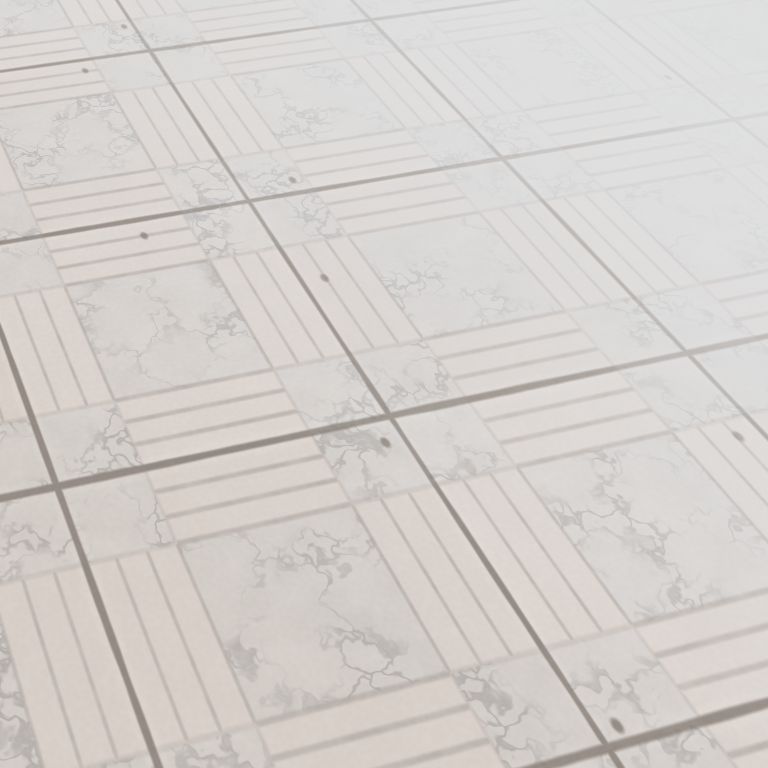
Write a Shadertoy shader that draws this texture.

```glsl
// Pale ceramic floor seen at an angle: square tiles with marbled centres and
// corners, three-bar strips along each side, and worn grout. A projective map
// gives tile coordinates; cellular noise veins the marble; glare fades the far end.

vec2 hash2(vec2 p) {
    vec3 h = fract(vec3(p.xyx) * vec3(0.1031, 0.1030, 0.0973));
    h += dot(h, h.yzx + 33.33);
    return fract((h.xx + h.yz) * h.zy);
}

// Distances to the nearest and second nearest cell points
vec2 cellular(vec2 p) {
    vec2 cell = floor(p), f = fract(p), nearest = vec2(8.0);
    for (int j = -1; j <= 1; j++)
    for (int i = -1; i <= 1; i++) {
        vec2 o = vec2(i, j);
        float d = length(o + hash2(cell + o) - f);
        nearest = d < nearest.x ? vec2(d, nearest.x) : vec2(nearest.x, min(nearest.y, d));
    }
    return nearest;
}

// Layered sines, roughly -1 to 1
float waves(vec2 p) {
    float sum = 0.0, amp = 0.5;
    for (int i = 0; i < 4; i++) {
        sum += amp * sin(p.x + 1.7 * sin(p.y)) * cos(p.y - 1.3 * sin(p.x * 0.8));
        p = mat2(1.5, 1.1, -1.1, 1.5) * p + 2.3;
        amp *= 0.6;
    }
    return sum;
}

// Soft line mask per axis from distance, half width and blur
vec2 lineMask(vec2 d, vec2 halfWidth, vec2 blur) {
    return 1.0 - smoothstep(halfWidth - blur, halfWidth + blur, d);
}

void mainImage(out vec4 fragColor, in vec2 fragCoord) {
    vec2 screen = fragCoord / iResolution.xy;

    // Screen to floor: one unit per tile, v growing towards the viewer
    mat3 floorToScreen = mat3(0.4379, -0.0557, 0.0571,
                              0.1145, 0.2238, -0.214,
                              0.5078, 0.5417, 1.0);
    vec3 h = inverse(floorToScreen) * vec3(screen.x, 1.0 - screen.y, 1.0);
    vec2 uv = h.xy / h.z;
    vec2 blur = max(fwidth(uv), vec2(0.004, 0.006));
    vec2 tile = floor(uv), inTile = fract(uv);
    vec2 edge = min(inTile, 1.0 - inTile);
    vec2 tileRand = hash2(tile + 40.0);

    // Glare grows towards the upper right and washes out detail
    float glare = dot(screen, vec2(0.45, 0.65));
    float contrast = 1.0 - 0.9 * smoothstep(0.35, 1.05, glare);
    vec3 color = mix(vec3(0.83, 0.805, 0.785), vec3(0.875, 0.877, 0.88),
                     smoothstep(0.2, 1.0, glare));
    color += (tileRand.x - 0.5) * 0.012 * contrast;

    // Strips are slightly warmer than the marbled squares
    vec2 inner = smoothstep(0.25 - blur, 0.25 + blur, edge);
    float strip = inner.x + inner.y - 2.0 * inner.x * inner.y;
    color += strip * contrast * vec3(0.018, 0.007, 0.001);

    // Marble: short curly veins gathered in patches, over soft mottling
    vec2 p = uv + tileRand * 17.0 + 30.0;
    vec2 warp = vec2(waves(p * 19.0), waves(p.yx * 17.0 + 4.0));
    vec2 veinCell = cellular(p * 13.0 + warp * 0.9);
    float vein = 1.0 - smoothstep(0.02, 0.28, veinCell.y - veinCell.x);
    float patches = smoothstep(0.3, 0.75, cellular(p * 5.0 + warp * 0.3).x);
    color -= vein * patches * (1.0 - strip) * contrast * vec3(0.11, 0.105, 0.1);
    color += waves(p * 14.0) * mix(0.016, 0.007, strip) * contrast;

    // Bar lines at twelfths of a tile, and fainter frames at the quarters
    vec2 lineWidth = vec2(0.005, 0.008);
    vec2 toBar = abs(fract(edge * 12.0 + 0.5) - 0.5) / 12.0;
    vec2 bars = lineMask(toBar, lineWidth, blur) * inner.yx * step(edge, vec2(0.28));
    vec2 frame = lineMask(abs(edge - 0.25), lineWidth, blur) * 0.5;
    vec2 lines = max(bars, frame);
    float broken = 0.8 + 0.25 * waves(uv * 23.0);
    color = mix(color, vec3(0.70, 0.67, 0.65),
                max(lines.x, lines.y) * broken * contrast * 0.8);

    // Grout of uneven width and dirt, with a pale lip beside it
    float wear = waves(uv * 5.0 + 3.0);
    vec2 groutWidth = vec2(0.009, 0.012) * (1.0 + 0.3 * wear);
    vec2 lip = lineMask(edge, groutWidth * 2.6, blur * 1.5);
    vec2 grout = lineMask(edge, groutWidth, blur);
    color += max(lip.x, lip.y) * 0.012 * contrast;
    color = mix(color, mix(vec3(0.60, 0.57, 0.54), vec3(0.48, 0.44, 0.41), 0.5 - 0.5 * wear),
                max(grout.x, grout.y) * (0.85 + 0.2 * wear) * contrast);

    // Sparse dark chips close to the joints
    vec2 chipCell = floor(uv * 8.0);
    vec2 chipRand = hash2(chipCell + 71.0);
    vec2 toChip = fract(uv * 8.0) - 0.3 - 0.4 * chipRand;
    float chip = step(0.95, hash2(chipCell + 15.0).x) * step(min(edge.x, edge.y), 0.125);
    chip *= 1.0 - smoothstep(0.06, 0.17, length(toChip * vec2(1.2, 0.8)));
    color = mix(color, vec3(0.52, 0.48, 0.45), chip * contrast * 0.8);

    // Fine grain
    color += (cellular(uv * 60.0 + 90.0).x - 0.5) * 0.016 * contrast;
    fragColor = vec4(clamp(color, 0.0, 1.0), 1.0);
}
```
